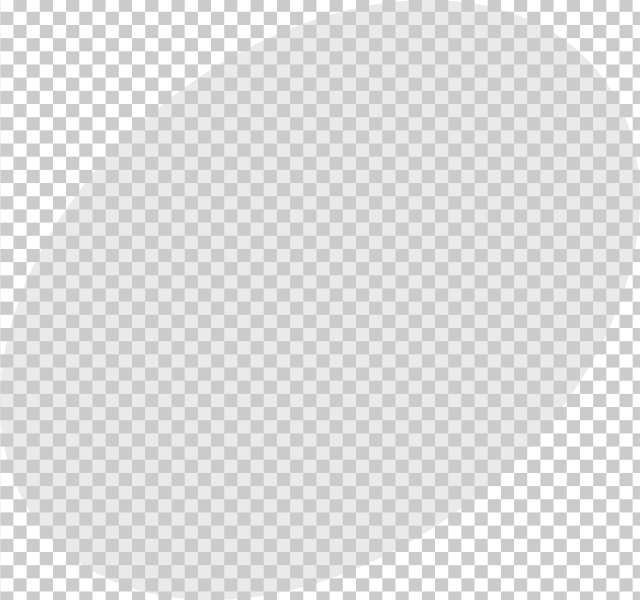
This background is drawn by a Shadertoy shader. Its source:

```glsl
// A grey and white checkerboard under a translucent, tilted grey ellipse.

const vec3  WHITE_TILE   = vec3(1.0);
const vec3  GREY_TILE    = vec3(0.797);
const vec3  VEIL_COLOR   = vec3(0.797);
const float VEIL_OPACITY = 0.40;
const float VEIL_TILT    = 0.34;                  // correlation of x and y, 0 is upright
const float TILE_ROWS    = 45.54;                 // tiles per canvas height
const vec2  TILE_ORIGIN  = vec2(0.0004, 0.01965); // from the top left, in canvas heights

// Square wave of period 2, positive on (0, 1), with edges one pixel wide.
vec2 squareWave(vec2 x, float pixel) {
    vec2 edgeDistance = 0.5 - abs(mod(x + 0.5, 2.0) - 1.0);
    return clamp(2.0 * edgeDistance / pixel, -1.0, 1.0);
}

// Share of grey in the checkerboard; p is in canvas heights from the top left.
float checker(vec2 p) {
    vec2 wave = squareWave((p - TILE_ORIGIN) * TILE_ROWS, TILE_ROWS / iResolution.y);
    return 0.5 + 0.5 * wave.x * wave.y;
}

// Coverage of the tilted ellipse that touches all four sides; q spans -1 to 1.
float ellipse(vec2 q) {
    float level = dot(q, q) - 2.0 * VEIL_TILT * q.x * q.y - (1.0 - VEIL_TILT * VEIL_TILT);
    float slope = length(vec2(dFdx(level), dFdy(level)));
    return clamp(0.5 - level / max(slope, 1e-5), 0.0, 1.0);
}

void mainImage(out vec4 fragColor, in vec2 fragCoord) {
    vec2 fromTopLeft = vec2(fragCoord.x, iResolution.y - fragCoord.y) / iResolution.y;
    vec2 centered = 2.0 * fragCoord / iResolution.xy - 1.0;

    vec3 color = mix(WHITE_TILE, GREY_TILE, checker(fromTopLeft));
    color = mix(color, VEIL_COLOR, VEIL_OPACITY * ellipse(centered));
    fragColor = vec4(color, 1.0);
}
```
